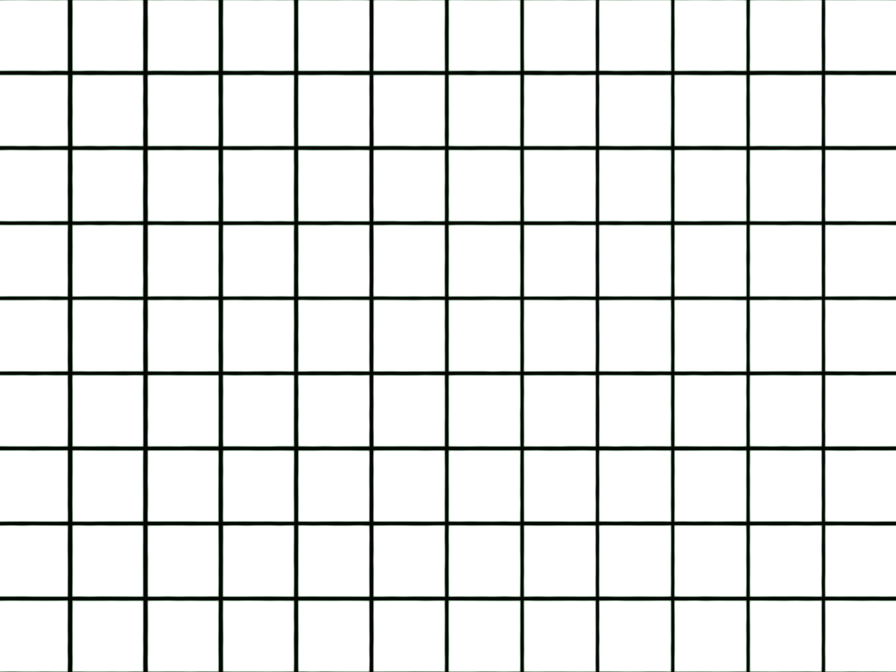
A Shadertoy shader for this pattern:

```glsl
// A wire grid of dark green-black lines on white, eleven across and eight down.
// Each line is a distance to the nearest multiple of a pitch; its width varies
// from line to line and its soft, slightly worn edge carries a green tint.

const vec2 FIRST_LINE = vec2(0.1044, 0.1092);   // in canvas heights
const vec2 PITCH = vec2(0.1121, 0.11175);
const float EDGE_SOFTNESS = 0.0017;
const float WEAR = 0.0003;
const vec3 INK = vec3(0.015, 0.022, 0.015);
const vec3 PAPER = vec3(1.0);
const vec3 FRINGE_TINT = vec3(-0.01, 0.075, 0.0);

float hash(vec2 p) {
    vec3 q = fract(vec3(p.xyx) * 0.1031);
    q += dot(q, q.yzx + 33.33);
    return fract((q.x + q.y) * q.z);
}

// Smooth noise along a line; each line has its own seed.
float lineNoise(float t, float seed) {
    float i = floor(t);
    float f = smoothstep(0.0, 1.0, t - i);
    return mix(hash(vec2(i, seed)), hash(vec2(i + 1.0, seed)), f);
}

// Signed distance to a line of given half width, with an uneven edge.
float wornLine(float offset, float along, float halfWidth, float seed) {
    float side = offset < 0.0 ? 0.0 : 17.0;
    float wobble = lineNoise(along * 60.0 + 200.0, seed + side) - 0.5;
    return abs(offset) - halfWidth - WEAR * wobble;
}

// Union that rounds the inner corners where two lines cross.
float smoothUnion(float a, float b, float radius) {
    float h = max(radius - abs(a - b), 0.0) / radius;
    return min(a, b) - 0.25 * radius * h * h;
}

float gridDistance(vec2 p) {
    vec2 cell = (p - FIRST_LINE) / PITCH;
    vec2 id = floor(cell + 0.5);
    vec2 offset = (cell - id) * PITCH;

    // Upright lines thin towards the right; level lines vary at random.
    float uprightWidth = mix(0.0035, 0.0026, smoothstep(0.0, 8.0, id.x));
    float levelWidth = mix(0.0027, 0.0032, hash(vec2(id.y + 5.0, 3.0)));

    float upright = wornLine(offset.x, p.y, uprightWidth, id.x + 40.0);
    float level = wornLine(offset.y, p.x, levelWidth, id.y + 90.0);
    return smoothUnion(upright, level, 0.002);
}

vec3 inkColor(float paperAmount) {
    float fringe = 4.0 * paperAmount * (1.0 - paperAmount);
    return mix(INK, PAPER, paperAmount) + FRINGE_TINT * fringe;
}

void mainImage(out vec4 fragColor, in vec2 fragCoord) {
    vec2 p = fragCoord / iResolution.y;
    float softness = max(EDGE_SOFTNESS, 0.6 / iResolution.y);
    float paperAmount = smoothstep(-softness, softness, gridDistance(p));
    fragColor = vec4(clamp(inkColor(paperAmount), 0.0, 1.0), 1.0);
}
```
